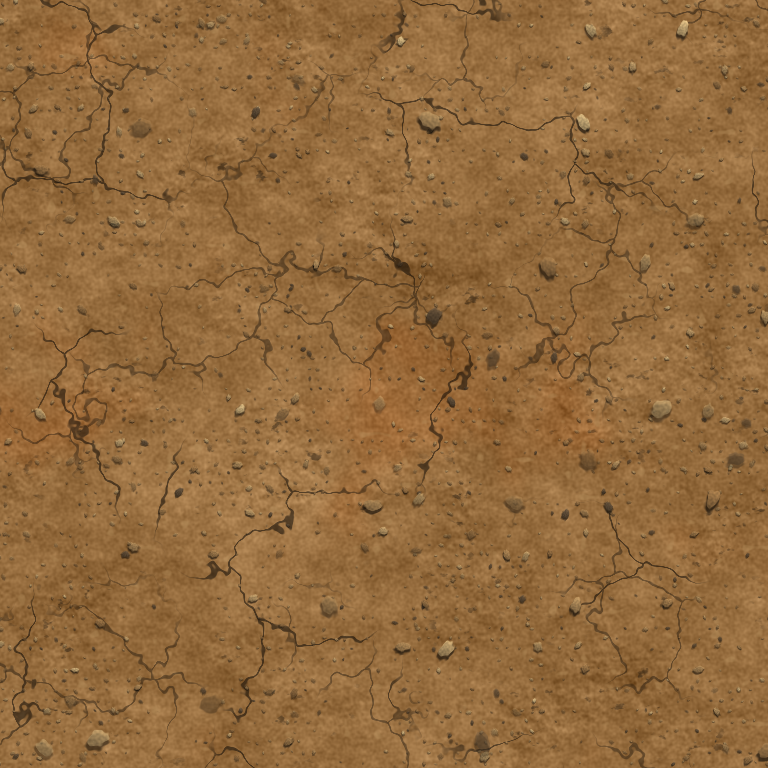
Write a WebGL 1 fragment shader that draws this texture.

```glsl
precision highp float;
// Dry trodden earth with fine cracks, grit and half-buried pebbles.
uniform vec2 u_resolution;

float hash(vec2 p) {
  vec3 q = fract(p.xyx * vec3(0.1031, 0.1030, 0.0973));
  q += dot(q, q.yzx + 33.33);
  return fract((q.x + q.y) * q.z);
}

vec2 hash2(vec2 p) {
  return vec2(hash(p), hash(p + 57.3));
}

float cornerSlope(vec2 corner, vec2 offset) {
  float angle = 6.2832 * hash(corner);
  return dot(vec2(cos(angle), sin(angle)), offset);
}

float gradientNoise(vec2 p) {
  vec2 i = floor(p), f = fract(p), e = vec2(1.0, 0.0);
  vec2 u = f * f * f * (f * (f * 6.0 - 15.0) + 10.0);
  float low = mix(cornerSlope(i, f), cornerSlope(i + e.xy, f - e.xy), u.x);
  float high = mix(cornerSlope(i + e.yx, f - e.yx), cornerSlope(i + e.xx, f - e.xx), u.x);
  return 1.4 * mix(low, high, u.y);
}

float fbm(vec2 p) {
  float sum = 0.0, amplitude = 0.5;
  for (int i = 0; i < 4; i++) {
    sum += amplitude * gradientNoise(p);
    p = mat2(1.6, 1.2, -1.2, 1.6) * p + 13.7;
    amplitude *= 0.55;
  }
  return sum;
}

// Distance to the borders of scattered cells, in cell units.
float cellBorder(vec2 p) {
  vec2 nearest = vec2(9.0), second = vec2(9.0);
  for (int y = -1; y <= 1; y++) {
    for (int x = -1; x <= 1; x++) {
      vec2 cell = floor(p) + vec2(x, y);
      vec2 site = cell + hash2(cell) - p;
      if (dot(site, site) < dot(nearest, nearest)) {
        second = nearest;
        nearest = site;
      } else if (dot(site, site) < dot(second, second)) {
        second = site;
      }
    }
  }
  return dot(0.5 * (nearest + second), normalize(second - nearest));
}

float crackMask(vec2 p, float scale, float pixel) {
  vec2 warp = vec2(fbm(p * 11.0), fbm(p * 11.0 + 40.0));
  float border = cellBorder((p + 0.06 * warp) * scale + scale) / scale;
  float presence = smoothstep(0.02, 0.3, gradientNoise(p * 4.3 + scale * 3.0));
  float width = 0.0009 * presence;
  return presence * (1.0 - smoothstep(width, width + 1.4 * pixel, border));
}

// Signed distance to an uneven, stretched stone.
float stoneDistance(vec2 d, float radius, float seed) {
  float angle = 6.2832 * seed;
  d = mat2(cos(angle), sin(angle), -sin(angle), cos(angle)) * d;
  d *= vec2(0.85, 1.0 + 0.5 * fract(seed * 17.0));
  return length(d) - radius * (1.0 + 0.3 * gradientNoise(d / radius * 1.3 + seed * 91.0));
}

// One grid of stones, each casting a shadow downward.
vec3 addStones(vec3 ground, vec2 p, float scale, float density, float pixel) {
  vec2 g = p * scale;
  g.x += 7.0 * hash(vec2(floor(g.y), scale));
  vec2 cell = floor(g) + floor(scale) * 3.0;
  float seed = hash(cell + 11.7), kind = hash(cell + 29.1);
  float radius = mix(0.07, 0.2, pow(hash(cell + 3.1), 1.8));
  vec2 d = fract(g) - mix(vec2(0.36), vec2(0.64), hash2(cell + 5.9));
  float cluster = 1.0 + 1.7 * gradientNoise((p - d / scale) * 6.0 + 4.0);
  float present = step(hash(cell), density * cluster);
  float exposure = present * mix(0.4, 1.0, hash(cell + 71.3));
  float blur = pixel * scale;

  float shadow = stoneDistance(d + vec2(0.12, 0.42) * radius, radius, seed);
  ground *= 1.0 - 0.65 * exposure * (1.0 - smoothstep(-blur, blur + 0.03, shadow));

  vec3 tint = mix(vec3(0.57, 0.42, 0.25), vec3(0.78, 0.67, 0.47), kind * kind);
  tint = mix(tint, vec3(0.36, 0.29, 0.21), step(kind, 0.14));
  float light = 0.95 + 0.2 * dot(d, vec2(0.3, 0.95)) / radius;
  light += 0.14 * gradientNoise(d / radius * 3.0 + seed * 50.0);
  float body = 1.0 - smoothstep(-blur, blur, stoneDistance(d, radius, seed));
  return mix(ground, tint * light, body * exposure);
}

void main() {
  float pixel = 1.0 / u_resolution.y;
  vec2 p = gl_FragCoord.xy * pixel;

  // Soil: broad stains, mottling, lit relief and grain.
  float rough = smoothstep(-0.15, 0.4, fbm(p * 7.0 + 21.0));
  float relief = fbm(p * 34.0) - fbm((p + vec2(0.001, 0.004)) * 34.0);
  float tone = 0.1 * fbm(p * 4.0 + 3.0) + 0.1 * fbm(p * 21.0 + 8.0);
  tone += relief * mix(0.1, 0.26, rough);
  tone += 0.05 * gradientNoise(p * 215.0) + 0.035 * gradientNoise(p * 118.0 + 5.0);
  vec3 colour = vec3(0.592, 0.429, 0.246) + tone * vec3(1.0, 0.93, 0.82);
  colour += vec3(0.03, -0.015, -0.03) * smoothstep(0.1, 0.5, fbm(p * 3.0 + 60.0));

  // Pale flakes and dark pits.
  float flakes = smoothstep(0.5, 0.75, gradientNoise(p * vec2(52.0, 61.0) + 31.0));
  colour = mix(colour, vec3(0.72, 0.57, 0.37), 0.4 * flakes);
  colour *= 1.0 - 0.4 * rough * smoothstep(0.28, 0.5, fbm(p * vec2(40.0, 58.0) + 77.0));

  float cracks = max(crackMask(p, 5.0, pixel), 0.7 * crackMask(p, 9.0, pixel));
  colour *= 1.0 - 0.5 * cracks;

  // Stones from grit up to pebbles.
  for (int i = 0; i < 3; i++) {
    float size = float(2 - i);
    colour = addStones(colour, p, 16.0 * pow(2.15, size), 0.2 + 0.06 * size, pixel);
  }
  gl_FragColor = vec4(clamp(colour, 0.0, 1.0), 1.0);
}
```
